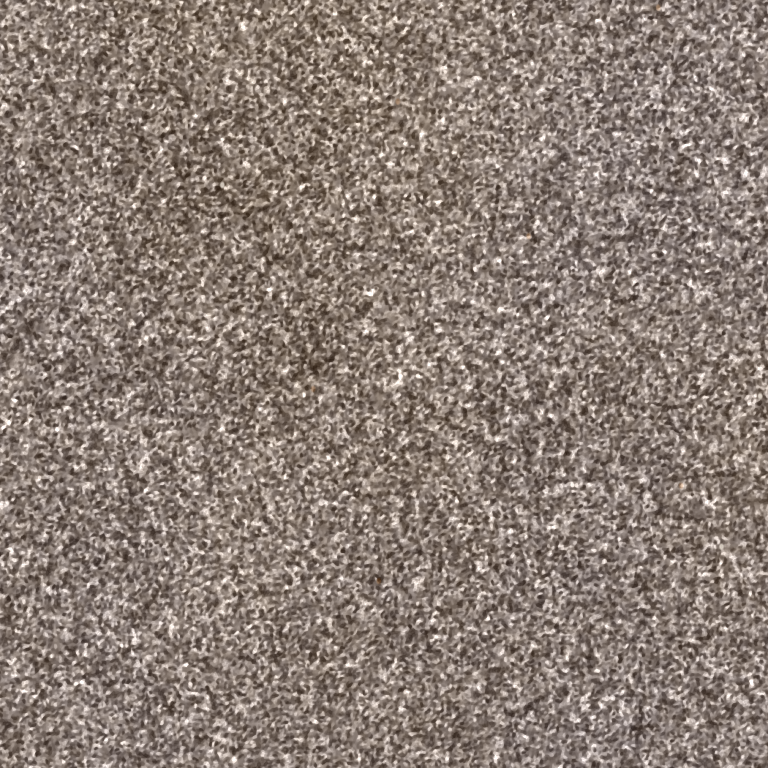
Reproduce this texture procedurally as a WebGL 1 fragment shader.

```glsl
precision highp float;
// Short-pile speckled carpet: fine brown-grey fibre tufts with soft worn patches.
uniform vec2 u_resolution;

#define TUFTS 282.0        // tufts across the canvas
#define TUFT_LENGTH 0.60   // along the fibre, in tuft cells
#define TUFT_WIDTH 0.34    // across the fibre, in tuft cells
#define MID_TONE 0.477
#define CONTRAST 0.152
#define SKEW 0.017         // stretches the light tones
#define PATCH_DEPTH 0.12   // brightness of the broad patches
#define TINT_DEPTH 0.028   // warm to violet drift
#define FLECK_CELLS 40.0
#define FLECK_SHARE 0.010
#define WARMTH vec3(0.053, 0.0, -0.033)

// Three random values per cell, without sine
vec3 hash3(vec2 p) {
  vec3 q = fract(p.xyx * vec3(0.1031, 0.1030, 0.0973));
  q += dot(q, q.yxz + 33.33);
  return fract((q.xxy + q.yzz) * q.zyx);
}

float valueNoise(vec2 p) {
  vec2 cell = floor(p);
  vec2 f = fract(p);
  f = f * f * (3.0 - 2.0 * f);
  float low = mix(hash3(cell).x, hash3(cell + vec2(1.0, 0.0)).x, f.x);
  float high = mix(hash3(cell + vec2(0.0, 1.0)).x, hash3(cell + 1.0).x, f.x);
  return mix(low, high, f.y);
}

// Centred layered noise for broad shading
float softPatches(vec2 p) {
  float sum = 0.0;
  float amplitude = 0.5;
  for (int i = 0; i < 4; i++) {
    sum += amplitude * (valueNoise(p) - 0.5);
    p = mat2(0.8, 0.6, -0.6, 0.8) * p * 2.1 + 17.0;
    amplitude *= 0.55;
  }
  return sum;
}

// Overlapping elongated tufts, scaled to roughly unit variance
float tuftNoise(vec2 p) {
  vec2 cell = floor(p);
  float sum = 0.0;
  float energy = 0.02;
  for (int y = -2; y <= 2; y++) {
    for (int x = -2; x <= 2; x++) {
      vec2 id = cell + vec2(float(x), float(y));
      vec3 place = hash3(id + 11.0);
      vec3 dye = hash3(id + 307.0);
      float shade = (dye.x + dye.y - 1.0) * 2.45;
      float angle = 0.8 + (place.z - 0.5) * 2.7;
      vec2 along = vec2(cos(angle), sin(angle));
      vec2 d = p - id - place.xy;
      vec2 local = vec2(dot(d, along), dot(d, vec2(-along.y, along.x)));
      local /= vec2(TUFT_LENGTH, TUFT_WIDTH);
      float weight = exp(-0.5 * dot(local, local));
      sum += weight * shade;
      energy += weight * weight;
    }
  }
  return sum * inversesqrt(energy);
}

// Rare pale or rusty specks: x is coverage, y picks the kind
vec2 flecks(vec2 p) {
  vec2 cell = floor(p);
  vec3 kind = hash3(cell + 71.0);
  vec2 centre = 0.25 + 0.5 * hash3(cell + 139.0).xy;
  float d = length((p - cell - centre) * vec2(1.0, 0.75));
  float present = step(kind.x, FLECK_SHARE);
  return vec2(present * (1.0 - smoothstep(0.06, 0.17, d)), kind.y);
}

void main() {
  vec2 uv = gl_FragCoord.xy / u_resolution.y;

  // Tuft tone over worn patches
  float n = tuftNoise(uv * TUFTS);
  float tone = MID_TONE + CONTRAST * n + SKEW * n * n;
  tone += PATCH_DEPTH * softPatches(uv * 3.2 + 5.0);

  // Slow drift and fine fibre tint
  float drift = softPatches(uv * 2.3 + 41.0);
  float fibre = valueNoise(uv * 95.0 + 23.0) - 0.5;
  vec3 color = tone + WARMTH;
  color += TINT_DEPTH * (drift * 1.6 + fibre * 0.6) * vec3(0.5, 0.1, -1.0);

  // Stray specks
  vec2 fleck = flecks(uv * FLECK_CELLS);
  vec3 pale = vec3(0.93, 0.89, 0.84);
  vec3 rusty = vec3(tone + 0.12, tone - 0.01, tone - 0.12);
  color = mix(color, mix(rusty, pale, step(0.6, fleck.y)), 0.8 * fleck.x);

  gl_FragColor = vec4(clamp(color, 0.0, 1.0), 1.0);
}
```
